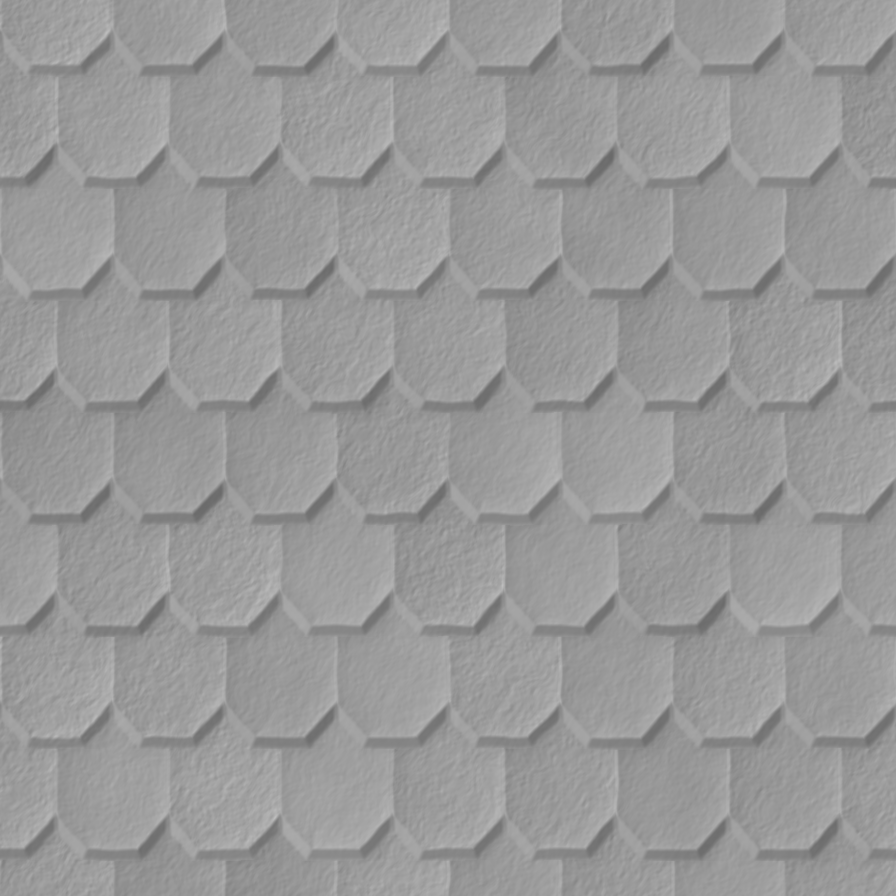
Give the GLSL for this pattern, as a Shadertoy shader.

```glsl
float hash(vec2 p) {
    return fract(sin(dot(p, vec2(127.1, 311.7))) * 43758.5453);
}

float noise(vec2 p) {
    vec2 i = floor(p), f = fract(p);
    f = f * f * (3.0 - 2.0 * f);
    return mix(mix(hash(i), hash(i + vec2(1, 0)), f.x),
               mix(hash(i + vec2(0, 1)), hash(i + vec2(1, 1)), f.x), f.y);
}

// Rough surface height, streaked across the light direction
float roughness(vec2 p) {
    p += 0.05 * vec2(noise(p * 6.0), noise(p * 6.0 + 31.0));
    p = mat2(0.82, 0.57, -0.57, 0.82) * p;
    return 0.7 * noise(p * vec2(13, 8)) + 0.8 * noise(p * vec2(32, 16))
         + 0.55 * noise(p * vec2(58, 31));
}

// Difference of height along the light direction
float grain(vec2 p) {
    vec2 towardLight = vec2(-0.013, 0.009);
    return roughness(p - towardLight) - roughness(p + towardLight);
}

// x: brightness of the shingle, y: depth inside its lower edge, z: edge light
vec3 shingle(vec2 p, float row, float relief) {
    float x = p.x + 0.5 * mod(row + 1.0, 2.0);
    vec2 id = mod(vec2(floor(x), row), 8.0);
    vec2 q = vec2(fract(x) - 0.5, p.y - row);

    // Clipped corners and flat bottom
    float side = 0.5 - abs(q.x);
    float chamfer = dot(vec2(side, q.y - 0.26), vec2(0.74, 0.67));
    float edge = min(q.y, chamfer);
    float facing = sign(q.x) * smoothstep(0.0, 0.04, side);
    vec2 normal = mix(vec2(0, -1), vec2(0.74 * facing, -0.67),
                      smoothstep(-0.02, 0.02, q.y - chamfer));
    float light = dot(normal, vec2(-0.115, 0.085));

    // Face tone and grain differ per shingle
    float inside = smoothstep(0.0, 0.04, side);
    float tone = (hash(id + 3.7) - 0.5) * 0.036 * inside;
    float strength = mix(0.03, 0.062, hash(id + 9.2));
    float bevel = smoothstep(-0.03, 0.045, edge) * (1.0 - smoothstep(0.08, 0.125, edge));
    float shade = 0.604 + tone + relief * strength * (1.0 - 0.65 * bevel);
    shade += 0.03 * inside * (q.x - 0.5 * q.y + 0.35) * smoothstep(0.09, 0.2, edge);

    // Bevel, raised rim and side seams
    float rim = smoothstep(0.085, 0.125, edge) * exp(-max(edge - 0.12, 0.0) * 16.0);
    shade += 1.1 * light * bevel - max(light, -0.11) * rim * 0.55;
    float face = smoothstep(0.09, 0.14, edge);
    shade += face * facing * 0.036 * exp(-side * 15.0);
    shade += face * mix(0.03, 0.065, hash(vec2(floor(x + 0.5), row) + 5.1))
           * (1.0 - smoothstep(0.004, 0.026, side));
    return vec3(shade, edge, light);
}

void mainImage(out vec4 fragColor, in vec2 fragCoord) {
    // Eight shingles across, eight courses down
    vec2 p = fragCoord / iResolution.xy * 8.0;
    float pixel = 8.0 / iResolution.y;
    float relief = grain(p);
    float mottling = noise(p * 0.9 + 5.0) + noise(p * 2.1) + 0.7 * noise(p * 5.3) - 1.35;

    // Slightly uneven outlines
    vec2 wobble = vec2(noise(p * 5.0 + 17.0), noise(p * 5.0 + 41.0)) - 0.5;
    vec2 q = p - vec2(0.0, 0.3125) + 0.022 * wobble;
    float row = floor(q.y);

    // Each course lies over the one below it
    vec3 upper = shingle(q, row, relief);
    vec3 lower = shingle(q, row - 1.0, relief);
    float shadow = 0.012 + 0.22 * max(-upper.z, 0.0);
    lower.x -= shadow * exp(min(upper.y, 0.0) * 14.0);
    float blend = 0.012 + pixel;
    float shade = mix(lower.x, upper.x, smoothstep(-blend, blend, upper.y));

    // The shadow also falls just under the flat bottoms
    float above = shingle(q, row + 1.0, relief).y;
    shade -= 0.028 * exp(min(above, 0.0) * 18.0);

    fragColor = vec4(vec3(shade + 0.02 * mottling), 1.0);
}
```
